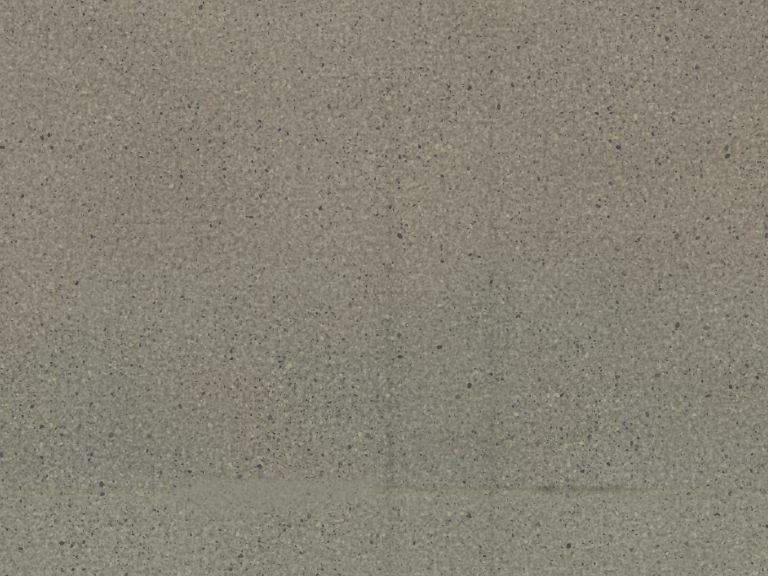
Reproduce this texture procedurally as a Shadertoy shader.

```glsl
// Weathered concrete wall: mottled grey-brown ground with fine sandy grain,
// scattered dark and cream aggregate, faint vertical board seams, and a
// pale, ragged mortar ledge near the foot. Units are canvas heights.

#define CONCRETE vec3(0.532, 0.517, 0.467)
#define WARM_TINT vec3(0.014, -0.002, -0.010)
#define MORTAR vec3(0.555, 0.555, 0.480)
#define DARK_STONE vec3(0.27, 0.27, 0.27)
#define PALE_STONE vec3(0.70, 0.68, 0.57)
#define GRAIN 0.115
#define MOTTLE 0.045
#define SEAM_DEPTH 0.050
#define LEDGE_Y 0.153
#define STONE_LAYERS 4

vec2 hash2(vec2 p)
{
    vec3 q = fract(p.xyx * vec3(0.1031, 0.1030, 0.0973));
    q += dot(q, q.yzx + 33.33);
    return fract((q.xx + q.yz) * q.zy);
}

// Gradient noise, roughly -0.7 to 0.7
float noise(vec2 p)
{
    vec2 i = floor(p), f = p - i;
    vec2 u = f * f * f * (f * (f * 6.0 - 15.0) + 10.0);
    vec2 e = vec2(0.0, 1.0);
    float a = dot(hash2(i) * 2.0 - 1.0, f);
    float b = dot(hash2(i + e.yx) * 2.0 - 1.0, f - e.yx);
    float c = dot(hash2(i + e.xy) * 2.0 - 1.0, f - e.xy);
    float d = dot(hash2(i + e.yy) * 2.0 - 1.0, f - e.yy);
    return mix(mix(a, b, u.x), mix(c, d, u.x), u.y);
}

float fbm(vec2 p)
{
    float sum = 0.0, amp = 1.0;
    for (int i = 0; i < 4; i++) {
        sum += amp * noise(p);
        p = mat2(1.6, 1.2, -1.2, 1.6) * p + 17.3;
        amp *= 0.55;
    }
    return sum;
}

// Soft box along one axis
float span(float x, float lo, float hi, float soft)
{
    return smoothstep(lo - soft, lo + soft, x) * (1.0 - smoothstep(hi - soft, hi + soft, x));
}

// Share of cells that hold a stone: worn patches bare more of them
float stoneDensity(vec2 p)
{
    float worn = smoothstep(-0.15, 0.55, fbm(p * 3.2 + 40.0));
    float low = span(p.y, LEDGE_Y, 0.42, 0.10);
    float patches = span(p.x, 0.38, 0.66, 0.12) + 0.8 * span(p.x, 0.90, 1.08, 0.10)
                  + 0.5 * (1.0 - smoothstep(0.05, 0.25, p.x));
    return 0.22 + 0.28 * worn + 0.38 * low * patches;
}

// One stone per cell, kept inside it; colour is blended over the ground
vec3 addStones(vec3 col, vec2 p, float cells, float density, float seed)
{
    vec2 g = p * cells, id = floor(g);
    vec2 place = hash2(id + seed), kind = hash2(id + seed + 71.7);
    vec2 shape = hash2(id + seed + 133.1);
    float radius = mix(0.10, 0.27, shape.x * shape.x);
    vec2 d = g - id - mix(vec2(0.34), vec2(0.66), place);
    float turn = 6.2832 * shape.y;
    d = mat2(cos(turn), sin(turn), -sin(turn), cos(turn)) * d;
    float dist = length(d * vec2(0.85, 1.25)) + 0.10 * noise(g * 4.0) - radius;
    float edge = 0.8 * cells / iResolution.y;
    float cover = (1.0 - smoothstep(-edge, edge, dist)) * step(kind.x, density);
    bool dark = kind.y < 0.58;
    float strength = dark ? mix(0.30, 0.95, place.x * place.x) : mix(0.25, 0.75, place.y);
    return mix(col, dark ? DARK_STONE : PALE_STONE, cover * strength);
}

void mainImage(out vec4 fragColor, in vec2 fragCoord)
{
    vec2 p = fragCoord / iResolution.y;

    // Broad stains, level casting bands, warm above and cool below
    float stain = fbm(p * 2.6 + 5.0);
    float bands = noise(p * vec2(2.0, 15.0) + 9.0);
    vec3 col = CONCRETE + MOTTLE * (0.6 * stain + 0.4 * bands);
    col += WARM_TINT * (smoothstep(0.1, 0.8, p.y) - 0.4 + fbm(p * 3.5 + 60.0));
    col -= 0.022 * span(p.y, 0.20, 0.42, 0.12) * smoothstep(-0.3, 0.4, stain);

    // Vertical seams, darker toward the foot
    vec4 seams = vec4(0.677, 0.854, 0.530, 0.230);
    vec4 depth = vec4(1.0, 0.75, 0.35, 0.35);
    for (int i = 0; i < 4; i++) {
        float off = p.x - seams[i] - 0.003 * noise(vec2(p.y * 9.0, seams[i] * 50.0));
        float broken = 0.65 + 0.8 * noise(vec2(seams[i] * 90.0, p.y * 28.0));
        float line = exp(-off * off / 0.00002) + 0.35 * exp(-off * off / 0.0006);
        col -= SEAM_DEPTH * depth[i] * line * broken * mix(1.0, 0.5, smoothstep(0.2, 0.7, p.y));
    }

    // Mortar strip with a ragged upper lip
    float patchX = span(p.x, 0.32, 0.65, 0.03);
    float lip = LEDGE_Y + 0.004 * fbm(p.xx * vec2(14.0, 3.0))
              + patchX * (0.017 + 0.022 * fbm(vec2(p.x * 17.0, 2.0)));
    float below = 1.0 - smoothstep(lip - 0.003, lip + 0.003, p.y);
    float smear = below * smoothstep(0.09, 0.15, p.y) * (0.35 + 0.45 * patchX);
    col = mix(col, MORTAR, below * 0.35);

    // Sandy grain and aggregate, partly hidden under the mortar
    vec3 rough = col + GRAIN * (0.8 * noise(p * 105.0) + noise(p * 190.0 + 31.0));
    float density = stoneDensity(p);
    for (int i = 0; i < STONE_LAYERS; i++) {
        float k = float(i);
        rough = addStones(rough, p + 0.37 * k, 130.0 - 24.0 * k, density * (1.0 - 0.17 * k), 19.0 * k);
    }
    col = mix(rough, mix(col, MORTAR, 0.6), smear * 0.75);

    // Shadow under the ledge, deepest at the right-hand chip
    float chip = span(p.x, 0.93, 1.09, 0.03);
    float rim = (p.y - lip + 0.002) / (0.003 + 0.003 * chip);
    float shade = 0.025 + 0.03 * span(p.x, 0.66, 1.15, 0.05) + 0.06 * chip;
    col -= shade * exp(-rim * rim) * (0.7 + noise(p * vec2(30.0, 60.0)));

    fragColor = vec4(clamp(col, 0.0, 1.0), 1.0);
}
```
